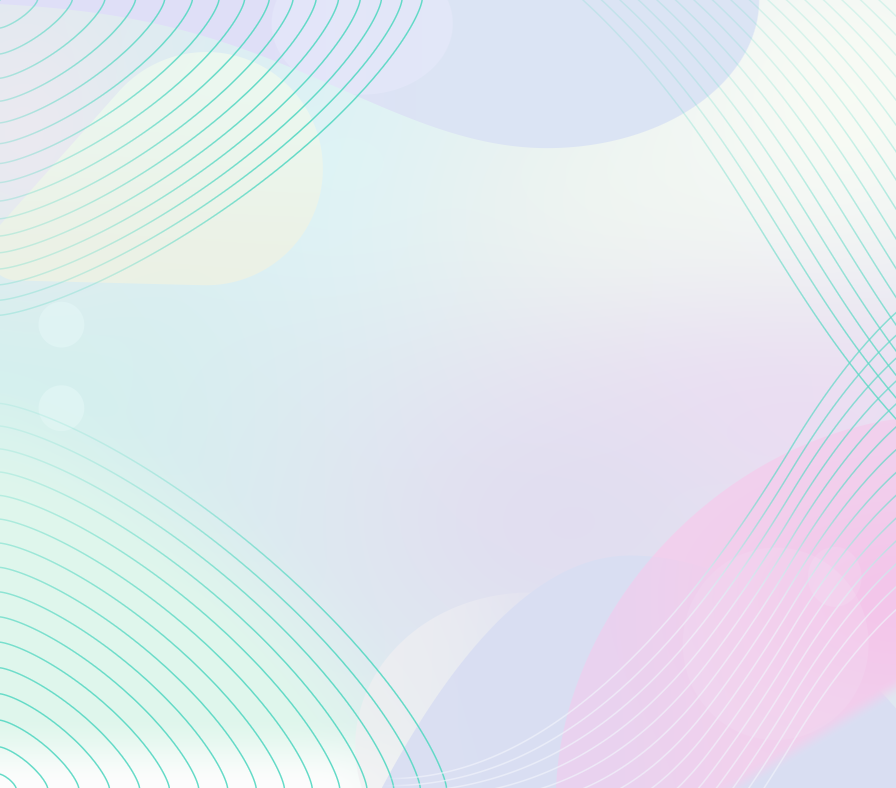
Reproduce this background procedurally as a WebGL 2 fragment shader.

```glsl
#version 300 es
precision highp float;
// Pastel abstract background: soft glows, translucent rounded blobs and four
// families of thin curves. Blobs are distance functions; each line family is
// the set of whole-number contours of a smooth phase.

uniform vec2 u_resolution;
out vec4 outColor;

const vec3 TEAL = vec3(0.36, 0.85, 0.77);
const vec3 BLUE = vec3(0.85, 0.87, 0.95);
const vec3 PINK = vec3(0.945, 0.82, 0.93);
const float LINE_WIDTH = 0.0019;

vec3 glow(vec3 base, vec2 p, vec2 center, vec2 radius, vec3 tint) {
  vec2 q = (p - center) / radius;
  return mix(base, tint, 0.9 * exp(-dot(q, q)));
}

// Inside of a distance field, with a one-pixel edge.
float fill(float dist) {
  return clamp(0.5 - dist * u_resolution.y, 0.0, 1.0);
}

float ellipse(vec2 p, vec2 center, vec2 radius) {
  return (length((p - center) / radius) - 1.0) * min(radius.x, radius.y);
}

// Capsule narrowing from radius ra at a to rb at b.
float taperedCapsule(vec2 p, vec2 a, vec2 b, float ra, float rb) {
  float len = length(b - a), slope = (ra - rb) / len;
  vec2 dir = (b - a) / len, q = p - a;
  vec2 local = vec2(abs(dir.x * q.y - dir.y * q.x), dot(q, dir));
  float cosine = sqrt(1.0 - slope * slope);
  float along = dot(local, vec2(-slope, cosine));
  if (along < 0.0) return length(local) - ra;
  if (along > cosine * len) return length(local - vec2(0, len)) - rb;
  return dot(local, vec2(cosine, slope)) - ra;
}

// Thin lines at whole phases from zero to count.
float contours(float phase, float count) {
  float rate = length(vec2(dFdx(phase), dFdy(phase))) * u_resolution.y;
  float dist = abs(fract(phase + 0.5) - 0.5) / max(rate, 0.001);
  return fill(dist - 0.5 * LINE_WIDTH) * step(-0.5, phase) * step(phase, count + 0.5);
}

// 0 on a rounded corner arc, rising to 1 at the corner.
float cornerFan(vec2 q, vec2 radius) {
  vec2 s = pow(max(q, 0.0001) / radius, vec2(1.35));
  return 1.0 - pow(s.x + s.y, 1.0 / 1.35);
}

vec3 backdrop(vec2 p) {
  vec3 c = vec3(0.875, 0.91, 0.945);
  c = glow(c, p, vec2(0, 0.53), vec2(0.38, 0.4), vec3(0.82, 0.945, 0.93));
  c = glow(c, p, vec2(0.43, 0.79), vec2(0.25, 0.21), vec3(0.86, 0.955, 0.965));
  c = glow(c, p, vec2(0.78, 0.73), vec2(0.28, 0.2), vec3(0.925, 0.955, 0.94));
  c = glow(c, p, vec2(1.08, 0.88), vec2(0.3, 0.32), vec3(0.98, 0.99, 0.96));
  c = glow(c, p, vec2(1.02, 0.46), vec2(0.4, 0.17), vec3(0.925, 0.86, 0.95));
  c = glow(c, p, vec2(0.72, 0.33), vec2(0.23, 0.16), vec3(0.88, 0.865, 0.94));
  return glow(c, p, vec2(0.03, 0.83), vec2(0.16, 0.2), vec3(0.925, 0.91, 0.94));
}

vec3 upperBlobs(vec3 c, vec2 p) {
  // Hanging wave: bell curve, then an ellipse arc.
  float u = p.x - 0.695;
  float wave = u < 0.0 ? 1.0 - p.y - 0.188 * exp(-u * u / 0.135)
                       : ellipse(p, vec2(0.695, 1), vec2(0.269, 0.188));
  vec3 tint = mix(vec3(0.875, 0.875, 0.97), vec3(0.86, 0.895, 0.955), smoothstep(0.3, 0.6, p.x));
  float sheen = fill(ellipse(p, vec2(0.46, 0.97), vec2(0.115, 0.09)));
  c = mix(c, mix(tint, vec3(0.9, 0.91, 0.98), 0.65 * sheen), fill(wave));
  // Cream leaf.
  float leaf = taperedCapsule(p, vec2(0.262, 0.786), vec2(0.022, 0.682), 0.148, 0.038);
  vec3 cream = mix(vec3(0.925, 0.945, 0.895), vec3(0.925, 0.97, 0.935), smoothstep(0.64, 0.9, p.y));
  c = mix(c, cream, 0.92 * fill(leaf));
  // Two pale dots, mirrored about a level line.
  float dots = ellipse(vec2(p.x, abs(p.y - 0.535)), vec2(0.078, 0.053), vec2(0.029));
  return mix(c, vec3(0.89, 0.965, 0.965), 0.65 * fill(dots));
}

vec3 lowerBlobs(vec3 c, vec2 p, float fan) {
  c = mix(c, vec3(0.875, 0.965, 0.925), smoothstep(-0.12, 0.3, fan));
  c = mix(c, vec3(0.99), smoothstep(0.09, 0.0, p.y) * smoothstep(0.62, 0.4, p.x));
  float dune = fill(ellipse(p, vec2(0.673, 0.053), vec2(0.222, 0.195)));
  c = mix(c, vec3(0.94, 0.935, 0.945), 0.7 * dune * smoothstep(0.75, 0.5, p.x));
  // Parabolic hill, gentler on the right.
  float u = p.x - 0.8, bend = u < 0.0 ? 2.97 : 1.7;
  float hill = fill((p.y - 0.295 + bend * u * u) / length(vec2(1, 2.0 * bend * u)));
  c = mix(c, BLUE, 0.95 * hill);
  // Tilted pink ellipse with a soft lower slope.
  vec2 q = p - vec2(1.11, 0.068);
  vec2 tilted = vec2(q.x + q.y, q.y - q.x) * 0.7071;
  float pink = fill(ellipse(tilted, vec2(0), vec2(0.444, 0.36)));
  float cut = p.y - 0.62 * (p.x - 0.932);
  vec3 rose = mix(PINK, vec3(0.895, 0.825, 0.94), 0.65 * hill * smoothstep(0.98, 0.75, p.x));
  rose = glow(rose, p, vec2(1.14, 0.24), vec2(0.2, 0.13), vec3(0.955, 0.77, 0.915));
  float bubbles = fill(ellipse(p, vec2(0.985, 0.183), vec2(0.118, 0.122)))
                + fill(ellipse(p, vec2(1.06, 0.268), vec2(0.034, 0.038)));
  rose = mix(rose, vec3(0.95, 0.89, 0.96), 0.2 * bubbles);
  return mix(c, rose, pink * smoothstep(-0.015, 0.015, cut));
}

vec3 lineFamilies(vec3 c, vec2 p, float low) {
  float top = cornerFan(vec2(p.x, 1.0 - p.y), vec2(0.536, 0.4));
  float topLines = contours(top * (21.2 - 5.2 * top), 16.0);
  float lowLines = contours(low * (17.1 - 1.6 * low), 15.0);
  c = mix(c, TEAL, topLines * mix(0.3, 0.95, smoothstep(0.6, 1.05, p.x + 0.8 * p.y)));
  c = mix(c, TEAL, lowLines * mix(0.95, 0.15, smoothstep(0.05, 0.5, p.y - 0.2 * p.x)));
  // Falling lines on the right.
  float t = 0.704 - p.y;
  float fallX = 0.969 + 0.62 * t + 1.74 * t * t * t;
  float fall = contours((p.x - fallX) / 0.0235, 20.0);
  c = mix(c, TEAL, fall * mix(0.85, 0.2, smoothstep(0.45, 0.95, p.y)));
  // Rising lines, white turning teal.
  float d = max(p.x - 0.4956, 0.0), over = max(d - 0.51, 0.0);
  float riseY = 0.012 + 1.62 * d * d - 4.4 * over * over;
  float rise = contours((riseY - p.y) / mix(0.009, 0.029, smoothstep(0.5, 0.9, p.x)), 13.0);
  vec3 tint = mix(vec3(0.94, 0.95, 0.98), TEAL, smoothstep(0.2, 0.42, p.y));
  return mix(c, tint, 0.7 * rise * smoothstep(0.48, 0.53, p.x));
}

void main() {
  vec2 p = gl_FragCoord.xy / u_resolution * vec2(1.1378, 1);
  float fan = cornerFan(p, vec2(0.567, 0.488));
  vec3 color = lowerBlobs(upperBlobs(backdrop(p), p), p, fan);
  outColor = vec4(lineFamilies(color, p, fan), 1);
}
```
